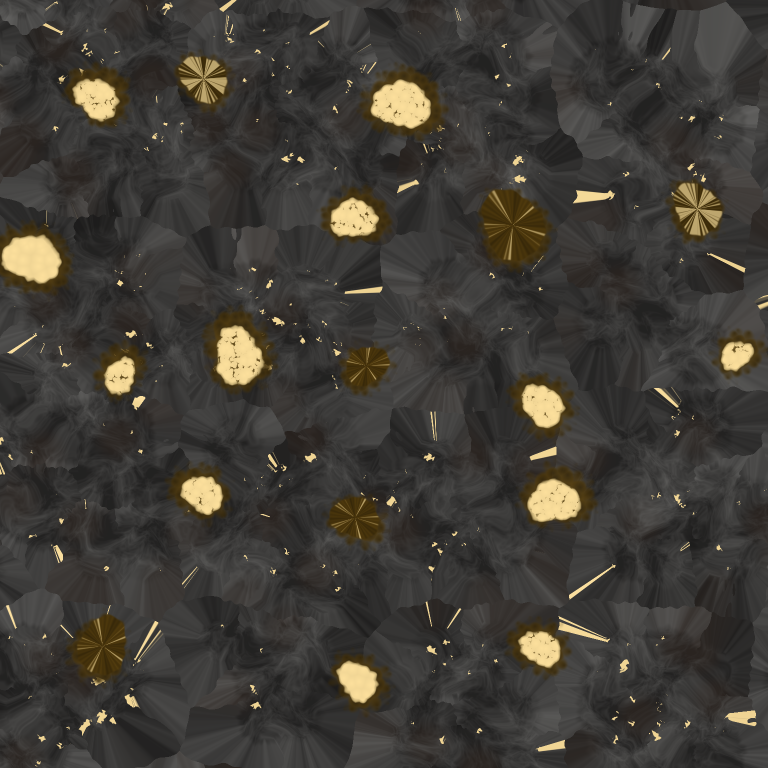
This texture is drawn by a Shadertoy shader. Its source:

```glsl
// Dark mottled rock islands with gold nuggets and flecks, joined by radial smeared facets.

const vec3 ROCK_DARK = vec3(0.135, 0.132, 0.130);
const vec3 ROCK_LIGHT = vec3(0.355, 0.352, 0.345);
const vec3 RUST = vec3(0.20, 0.150, 0.120);
const vec3 BROWN = vec3(0.31, 0.225, 0.05);
const vec3 TAN = vec3(0.74, 0.65, 0.43);
const vec3 GOLD = vec3(0.97, 0.86, 0.60);
const float ISLAND_GRID = 4.0;   // islands across the canvas
const float DISC_GRID = 20.0;    // discs that build the islands
const float NUGGET_GRID = 5.0;
const float NUGGET_SHARE = 0.72;
const float FLECK_GRID = 44.0;
const float DUST_GRID = 120.0;
const float FACET_CONTRAST = 0.075;
const int SAMPLES = 2;           // supersampling per axis

vec2 hash2(vec2 p) {
    vec3 a = fract(p.xyx * vec3(0.1031, 0.1030, 0.0973));
    a += dot(a, a.yzx + 33.33);
    return fract((a.xx + a.yz) * a.zy);
}

// Distance to the nearest jittered cell point
float cells(vec2 p) {
    vec2 id = floor(p);
    float best = 4.0;
    for (int y = -1; y <= 1; y++)
    for (int x = -1; x <= 1; x++) {
        vec2 n = id + vec2(x, y);
        vec2 v = n + hash2(n + 57.0) - p;
        best = min(best, dot(v, v));
    }
    return sqrt(best);
}

// Layered cellular noise, mean near 0.47
float roughness(vec2 p) {
    p += 0.012 * sin(p.yx * 47.0 + 2.0 * sin(p * 31.0));
    p += 0.004 * sin(p.yx * 151.0 + 2.0 * sin(p * 97.0));
    p *= 13.0;
    float sum = 0.0, amp = 0.34;
    for (int i = 0; i < 5; i++) {
        sum += amp * cells(p);
        p = mat2(0.8, 0.6, -0.6, 0.8) * p * 2.1 + 19.0;
        amp *= 0.72;
    }
    return sum;
}

// Ragged, elongated specks gathered in clusters
float flecks(vec2 p, float grid, float share) {
    float cluster = sin(p.x * 23.0 + 2.0 * sin(p.y * 17.0)) * sin(p.y * 29.0 + 2.0 * sin(p.x * 13.0));
    share *= 0.35 + 2.2 * smoothstep(0.1, 0.8, cluster);
    p += 0.0016 * sin(p.yx * 700.0 + 3.0 * sin(p * 430.0));
    p *= grid;
    vec2 id = floor(p);
    float mask = 0.0;
    for (int y = -1; y <= 1; y++)
    for (int x = -1; x <= 1; x++) {
        vec2 n = id + vec2(x, y), h = hash2(n + 11.0), k = hash2(n + 83.0);
        if (k.x > share) continue;
        vec2 v = p - n - h;
        float turn = 6.2832 * k.y;
        vec2 axis = vec2(cos(turn), sin(turn));
        float d = length(vec2(dot(v, axis) * 0.65, dot(v, vec2(-axis.y, axis.x)) * 1.3));
        float radius = mix(0.09, 0.32, h.x * h.y);
        mask = max(mask, 1.0 - smoothstep(radius - 0.03, radius + 0.03, d));
    }
    return mask;
}

vec3 rock(vec2 p) {
    float grey = clamp(0.42 + 1.9 * (roughness(p) - 0.47), 0.0, 1.0);
    vec3 col = mix(ROCK_DARK, ROCK_LIGHT, grey);
    float rust = 1.0 - smoothstep(0.1, 0.4, cells(p * 10.0 + 5.0));
    col = mix(col, RUST, 0.45 * rust * (1.0 - grey));
    float gold = max(flecks(p, FLECK_GRID, 0.12), flecks(p, DUST_GRID, 0.035));
    return mix(col, GOLD * 0.97, gold);
}

bool insideIsland(vec2 p) {
    vec2 g = p * ISLAND_GRID + vec2(0.05, 0.12);
    vec2 h = hash2(floor(g) + 21.0);
    vec2 v = abs(fract(g) - 0.5 - 0.16 * (h - 0.5));
    return max(v.x, v.y) < mix(0.27, 0.43, h.x);
}

// Rock inside the discs; outside, the nearest rim colour smeared outwards
vec3 ground(vec2 p) {
    vec2 id = floor(p * DISC_GRID), rim = p;
    float best = 9.0, tint = 0.0;
    for (int y = -3; y <= 3; y++)
    for (int x = -3; x <= 3; x++) {
        vec2 n = id + vec2(x, y), h = hash2(n + 3.0);
        vec2 centre = (n + 0.1 + 0.8 * h) / DISC_GRID;
        if (!insideIsland(centre)) continue;
        vec2 v = p - centre;
        float a = atan(v.y, v.x + 1e-6);
        float radius = mix(0.024, 0.040, h.y) + 0.002 * sin(a * 9.0 + h.x * 40.0) + 0.0015 * sin(a * 23.0 + h.y * 40.0);
        float d = length(v) - radius;
        if (d < best) {
            best = d;
            rim = centre + radius * normalize(v + 1e-6);
            tint = fract(h.x * 7.0 + h.y * 13.0) - 0.45;
        }
    }
    vec3 col = rock(best < 0.0 ? p : rim);
    return col + smoothstep(0.0, 0.008, best) * (0.012 + FACET_CONTRAST * tint);
}

// Gold lumps with brown halos; a few are fans of brown and tan wedges
vec3 addNuggets(vec3 col, vec2 p) {
    vec2 id = floor(p * NUGGET_GRID);
    float grit = cells(p * 75.0), fine = cells(p * 230.0);
    for (int y = -1; y <= 1; y++)
    for (int x = -1; x <= 1; x++) {
        vec2 n = id + vec2(x, y), h = hash2(n + 7.0), k = hash2(n + 131.0);
        if (k.x > NUGGET_SHARE) continue;
        vec2 v = p - (n + 0.5 + 0.65 * (h - 0.5)) / NUGGET_GRID;
        float a = atan(v.y, v.x + 1e-6), phase = 40.0 * h.x;
        float shape = 1.0 + 0.13 * sin(2.0 * a + phase) + 0.07 * sin(3.0 * a + 2.0 * phase) + 0.025 * sin(11.0 * a + phase);
        float radius = mix(0.018, 0.034, fract(h.y * 9.0)) * shape;
        float d = length(v) - radius + 0.005 * (grit - 0.45);

        float haloEdge = length(v - 0.012 * (k - 0.4)) - radius * 1.28 + 0.018 * (grit - 0.45);
        float halo = 1.0 - smoothstep(-0.004, 0.011, haloEdge);
        col = mix(col, BROWN * (0.7 + 0.5 * grit), 0.85 * halo);

        if (k.y < 0.2) {
            float wedge = 0.5 * sin(5.0 * a + phase) + 0.35 * sin(13.0 * a + 3.0 * phase) + 0.3 * sin(37.0 * a);
            float light = smoothstep(0.0, 0.8, wedge + (k.y < 0.13 ? -0.4 : 0.5));
            vec3 fan = mix(BROWN * (0.9 + 0.2 * wedge), TAN, light);
            col = mix(col, fan, 1.0 - smoothstep(-0.001, 0.002, length(v) - 1.25 * radius));
        } else {
            float pits = smoothstep(0.55, 0.72, fine) * smoothstep(0.4, 0.7, grit) * step(0.45, k.y);
            vec3 lump = mix(TAN, GOLD, smoothstep(0.0, 0.004, -d)) * (1.02 - 0.06 * grit);
            lump = mix(lump, BROWN, 0.85 * pits);
            col = mix(col, lump, 1.0 - smoothstep(-0.001, 0.0015, d));
        }
    }
    return col;
}

void mainImage(out vec4 fragColor, in vec2 fragCoord) {
    vec3 sum = vec3(0.0);
    for (int j = 0; j < SAMPLES; j++)
    for (int i = 0; i < SAMPLES; i++) {
        vec2 offset = (vec2(i, j) + 0.5) / float(SAMPLES) - 0.5;
        vec2 p = (fragCoord + offset) / iResolution.y + 2.0;
        sum += addNuggets(ground(p), p);
    }
    fragColor = vec4(sum / float(SAMPLES * SAMPLES), 1.0);
}
```
